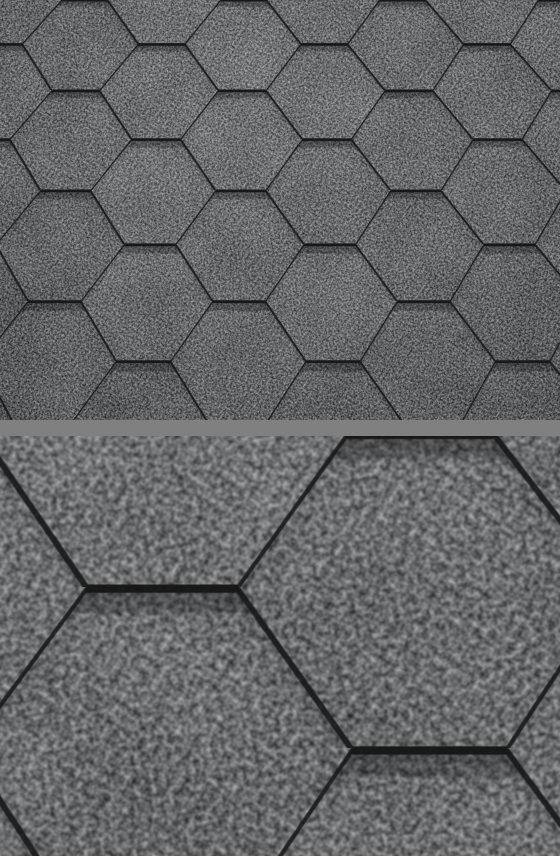
Top: the whole. Bottom: its middle third, enlarged.
A Shadertoy shader for this pattern:

```glsl
float hash(vec2 p) {
    p = fract(p * vec2(0.1031, 0.1137));
    p += dot(p, p.yx + 33.33);
    return fract((p.x + p.y) * p.x * 17.0);
}

float cornerSlope(vec2 cell, vec2 offset) {
    float angle = 6.2832 * hash(cell + 71.0);
    return dot(vec2(cos(angle), sin(angle)), offset);
}

float gradientNoise(vec2 p) {
    vec2 i = floor(p), f = p - i;
    vec2 w = f * f * f * (f * (f * 6.0 - 15.0) + 10.0);
    vec2 e = vec2(1.0, 0.0);
    float low = mix(cornerSlope(i, f), cornerSlope(i + e, f - e), w.x);
    float high = mix(cornerSlope(i + e.yx, f - e.yx), cornerSlope(i + 1.0, f - 1.0), w.x);
    return mix(low, high, w.y);
}

// Inner distances to the horizontal (x) and slanted (y) sides
vec2 hexDistances(vec2 p, float period, float rowHeight) {
    p = abs(p);
    vec2 normal = normalize(vec2(rowHeight, 0.214 * period));
    return vec2(rowHeight - p.y, dot(vec2(0.357 * period, 0.0) - p, normal));
}

// Dark coverage of a seam that extends the given width into a tile
float seam(float d, float width, float pixel) {
    return 1.0 - smoothstep(width - 0.6 * pixel, width + 0.6 * pixel + 0.0008, d);
}

void mainImage(out vec4 fragColor, in vec2 fragCoord) {
    vec2 q = fragCoord / iResolution.y;
    float pixel = 1.0 / iResolution.y;

    // Perspective roof plane: rows count downward
    float period = 0.4633 - 0.085 * q.y;
    float rowHeight = 0.7203 * period * period;
    vec2 roof = vec2((q.x - 0.647) / period - 0.324, (2.583 - 1.0 / period) / 0.06123);

    // Choose the containing hexagon from two staggered lattices
    vec2 cellA = vec2(round(roof.x), 2.0 * round((roof.y - 1.0) * 0.5) + 1.0);
    vec2 cellB = vec2(round(roof.x - 0.5) + 0.5, 2.0 * round(roof.y * 0.5));
    vec2 size = vec2(period, rowHeight);
    vec2 localA = (roof - cellA) * size, localB = (roof - cellB) * size;
    vec2 edgeA = hexDistances(localA, period, rowHeight);
    vec2 edgeB = hexDistances(localB, period, rowHeight);
    bool useA = min(edgeA.x, edgeA.y) > min(edgeB.x, edgeB.y);
    vec2 cell = useA ? cellA : cellB;
    vec2 local = useA ? localA : localB;
    vec2 edge = useA ? edgeA : edgeB;
    bool upper = local.y < 0.0;

    // Mineral granules and faint weathering
    vec2 grainPos = mat2(0.83, 0.56, -0.56, 0.83) * (q + cell * 0.37 + 9.0);
    float grain = 0.26 * gradientNoise(grainPos * 173.0)
                + 0.17 * gradientNoise(grainPos.yx * 291.0 + 40.0);
    float wear = 0.045 * gradientNoise(q * 9.0 + 20.0) + 0.03 * gradientNoise(grainPos * 38.0);
    float tone = 0.43 + 0.045 * (q.y - 0.5) + 0.03 * (hash(cell * 2.0 + 50.0) - 0.5);
    vec2 fromCenter = q - vec2(0.667, 0.58);
    tone += grain + wear - 0.09 * dot(fromCenter, fromCenter);

    // Darker strip beneath the overlapping shingle
    if (upper) {
        float ragged = 0.004 * gradientNoise(q * 110.0);
        float strip = 1.0 - smoothstep(-0.002, 0.003, edge.x - 0.165 * rowHeight + ragged);
        tone *= 1.0 - 0.23 * strip;
    }

    // Contact shadows and seams, heavier below and left of each overlap
    float slantWidth = upper ? (local.x > 0.0 ? 0.0031 : 0.0017) : 0.0008;
    float line = max(seam(edge.x, upper ? 0.0046 : 0.0012, pixel),
                     0.88 * seam(edge.y, slantWidth, pixel));
    if (upper) {
        float slantShade = local.x > 0.0 ? 0.28 : 0.12;
        tone *= 1.0 - slantShade * exp(-max(edge.y, 0.0) * 180.0);
        tone *= 1.0 - 0.22 * exp(-max(edge.x, 0.0) * 150.0);
    }
    tone = mix(max(tone, 0.12), 0.09 + 0.1 * abs(grain), line);

    fragColor = vec4(clamp(tone * vec3(0.988, 1.0, 1.016), 0.0, 1.0), 1.0);
}
```
